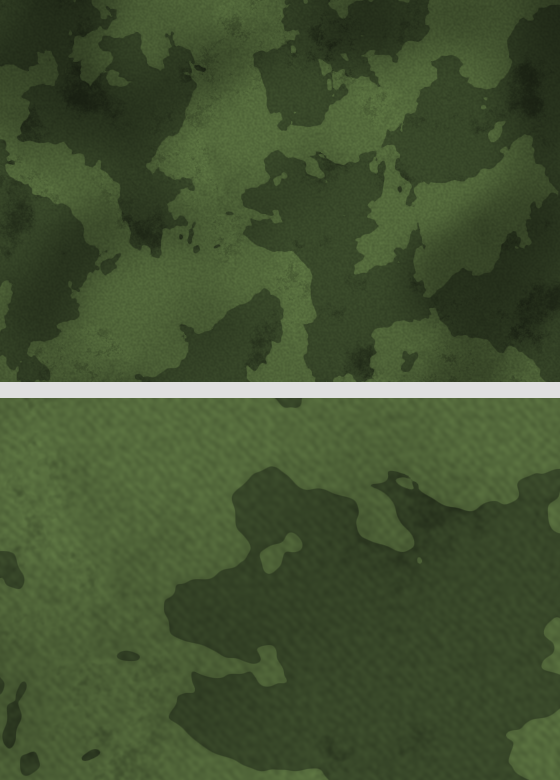
Top, the full canvas; bottom, a detail of the centre.
A Shadertoy shader for this pattern:

```glsl
vec2 hashGradient(ivec2 cell) {
    uvec2 q = uvec2(cell + 4096) * uvec2(1597u, 3571u);
    uint h = (q.x ^ q.y) * 26699u;
    h = (h ^ (h >> 15u)) * 48271u;
    h ^= h >> 13u;
    float angle = 6.2832 * float(h & 65535u) / 65536.0;
    return vec2(cos(angle), sin(angle));
}

// Gradient noise, roughly -0.7 to 0.7
float noise(vec2 p) {
    ivec2 i = ivec2(floor(p));
    vec2 f = fract(p);
    vec2 u = f * f * f * (f * (f * 6.0 - 15.0) + 10.0);
    float a = dot(hashGradient(i), f);
    float b = dot(hashGradient(i + ivec2(1, 0)), f - vec2(1, 0));
    float c = dot(hashGradient(i + ivec2(0, 1)), f - vec2(0, 1));
    float d = dot(hashGradient(i + ivec2(1, 1)), f - vec2(1, 1));
    return mix(mix(a, b, u.x), mix(c, d, u.x), u.y);
}

float fbm(vec2 p, float gain) {
    float sum = 0.0, amp = 1.0;
    for (int i = 0; i < 5; i++) {
        sum += amp * noise(p);
        p = mat2(1.6, 1.2, -1.2, 1.6) * p + 7.3;
        amp *= gain;
    }
    return sum;
}

// Positive inside the dark camouflage blotches
float blotchField(vec2 p) {
    p += 0.05 * vec2(noise(p * 5.0 + 3.7), noise(p * 5.0 + 19.2));
    return fbm(p * 3.7 + vec2(5.3, 11.8), 0.5) - 0.02;
}

// Broad soft folds, darker towards the corners
float foldShade(vec2 p, vec2 unit) {
    vec2 q = mat2(0.8, -0.6, 0.6, 0.8) * p;
    float fold = noise(q * vec2(1.7, 2.6) + 31.4) + 0.35 * noise(q * 4.0 + 8.1);
    vec2 c = unit - 0.5;
    return mix(0.7, 1.04, smoothstep(-0.42, 0.22, fold)) * (1.0 - 0.3 * dot(c, c));
}

// Diagonal twill and fine grain, faded where too fine to resolve
float weave(vec2 p) {
    float phase = 95.0 * (p.x + p.y) + 0.6 * noise(p * 40.0);
    float visible = 1.0 - smoothstep(0.3, 0.6, fwidth(phase));
    return 0.025 * visible * sin(6.2832 * phase)
         + 0.12 * noise(p * 150.0) + 0.05 * noise(p * 70.0 + 4.0);
}

void mainImage(out vec4 fragColor, in vec2 fragCoord) {
    vec2 p = fragCoord / iResolution.y;

    // Two-tone camouflage
    float field = blotchField(p);
    float edge = max(fwidth(field), 0.001) * 0.7;
    float dark = smoothstep(-edge, edge, field);
    vec3 lightGreen = vec3(0.322, 0.406, 0.229);
    vec3 darkGreen = vec3(0.217, 0.277, 0.159);
    vec3 color = mix(lightGreen, darkGreen, dark);

    // Worn, mottled areas
    float worn = smoothstep(0.02, 0.14, noise(p * 2.2 + 42.6) + 0.25 * noise(p * 8.0));
    float mottle = fbm(p * 14.0 + 2.9, 0.8);
    float wear = 0.07 - 0.26 * smoothstep(0.0, 0.9, mottle) + 0.1 * mottle;
    color *= 1.0 + worn * wear * mix(1.0, 0.7, dark);

    // Sooty stains, strongest on the dark blotches
    float stain = smoothstep(0.16, 0.6, noise(p * 6.0 + 15.2) + 0.22 * mottle);
    color *= 1.0 - stain * mix(0.08, 0.32, dark);

    // Faint dark seam along the blotch outlines
    color *= 1.0 - 0.06 * exp(-abs(field) * 45.0);

    color *= foldShade(p, fragCoord / iResolution.xy) * (1.0 + weave(p));
    fragColor = vec4(color, 1.0);
}
```
